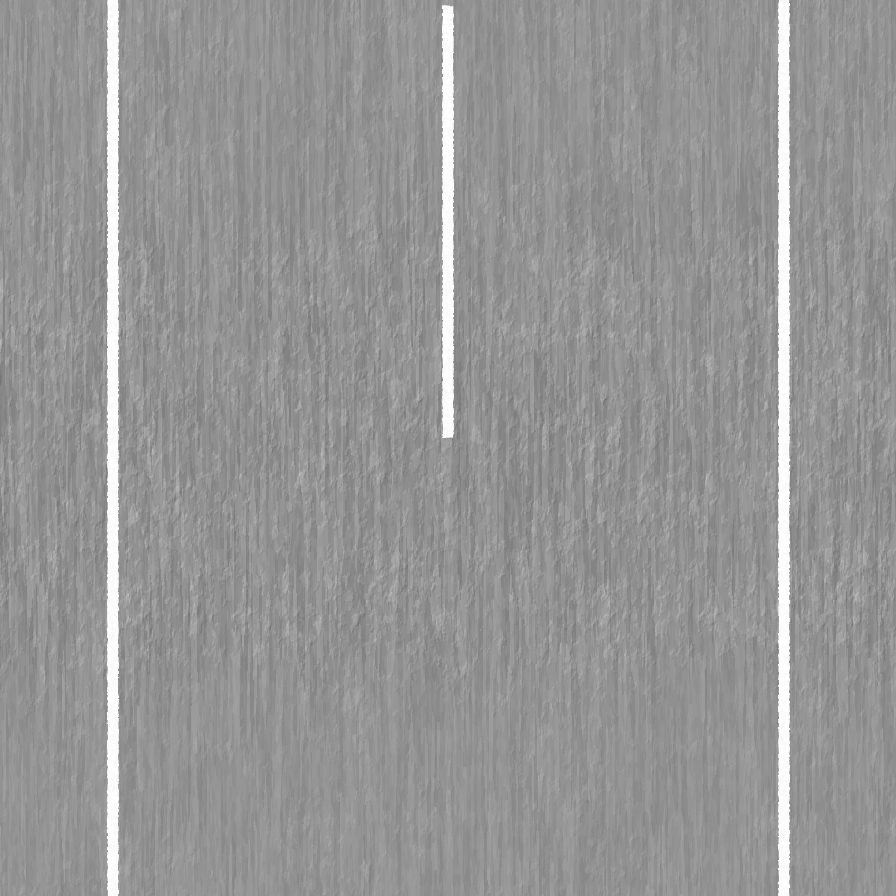
This texture is drawn by a WebGL 1 fragment shader. Its source:

```glsl
precision highp float;
uniform vec2 u_resolution;

#define BASE_GREY 0.563
#define PAINT_GREY 0.975
#define STREAK_GAIN 0.085
#define GRAIN_GAIN 0.055
#define FLECK_GAIN 0.052
#define RELIEF_GAIN 0.055
#define LINE_HALF_WIDTH 0.0062
#define SIDE_LINES vec2(0.1260, 0.8750)
#define DASH_SPAN vec2(0.5117, 0.9935)
#define EDGE_WEAR 0.0013
#define TILE_WIDTH 0.521
#define TAU 6.28318

vec2 hash2(vec2 p) {
  vec2 k = vec2(dot(p, vec2(127.1, 311.7)), dot(p, vec2(269.5, 183.3)));
  return fract(sin(k) * 43758.55);
}

// Random tone of the nearest cell point, from 0 to 1
float cellTone(vec2 p) {
  vec2 cell = floor(p);
  float nearest = 9.0;
  float tone = 0.0;
  for (int j = -1; j <= 1; j++) {
    for (int i = -1; i <= 1; i++) {
      vec2 id = cell + vec2(float(i), float(j));
      vec2 d = id + hash2(id) - p;
      float dist = dot(d, d);
      if (dist < nearest) {
        nearest = dist;
        tone = hash2(id + 57.0).x;
      }
    }
  }
  return tone;
}

// Soft islands scattered one per cell; density sets how many are present
float flecks(vec2 p, float density) {
  p += 0.16 * sin(p.yx * vec2(5.3, 6.1)) + 0.09 * sin(p.yx * 13.7 + 2.0);
  vec2 cell = floor(p);
  float cover = 0.0;
  for (int j = -1; j <= 1; j++) {
    for (int i = -1; i <= 1; i++) {
      vec2 id = cell + vec2(float(i), float(j));
      vec2 traits = hash2(id + 19.0);
      vec2 d = id + hash2(id) - p;
      d.x -= 0.35 * d.y;
      float radius = mix(0.22, 0.62, traits.y);
      float present = smoothstep(0.0, 0.15, density - traits.x);
      cover = max(cover, present * smoothstep(radius, radius - 0.2, length(d)));
    }
  }
  return cover;
}

float fleckHeight(vec2 uv, float density) {
  vec2 p = vec2(mod(uv.x, TILE_WIDTH), uv.y);
  float coarse = flecks(p * vec2(76.0, 44.0), density);
  float fine = flecks(p * vec2(150.0, 84.0) + 31.0, density + 0.08);
  return 0.6 * coarse + 0.5 * fine;
}

// Worn middle band with clusters that repeat across the width
float wearBand(float y) {
  return smoothstep(0.17, 0.32, y) * (1.0 - 0.75 * smoothstep(0.62, 0.86, y));
}

float fleckDensity(vec2 uv, float band) {
  float q = TAU * uv.x / TILE_WIDTH;
  float clusters = cos(2.0 * q - 3.6 + 0.8 * sin(TAU * uv.y * 2.0));
  clusters += 0.7 * sin(3.0 * q + 31.0 * uv.y) + 0.6 * sin(q - 47.0 * uv.y);
  return 0.16 + 0.26 * band + 0.11 * clusters;
}

float concrete(vec2 uv) {
  float band = wearBand(uv.y);
  float density = fleckDensity(uv, band);

  // Brushed vertical streaks
  float streak = cellTone(uv * vec2(300.0, 11.0)) - 0.5;
  float grain = cellTone(uv * vec2(390.0, 75.0) + 7.0) - 0.5;
  float broad = sin(uv.x * 83.0 + sin(uv.y * 9.0)) * sin(uv.x * 207.0 + 1.3);
  float strength = mix(0.7, 1.0, band);
  float grey = BASE_GREY + strength * (STREAK_GAIN * streak + GRAIN_GAIN * grain);
  grey += 0.006 * broad + 0.012 * (1.0 - band);

  // Pale flecks lit from the upper left
  float height = fleckHeight(uv, density);
  float shifted = fleckHeight(uv + vec2(-0.0014, 0.0016), density);
  float fade = mix(0.6, 1.0, band);
  return grey + fade * (FLECK_GAIN * height + RELIEF_GAIN * (height - shifted));
}

// Painted lines: two at the sides and one dash in the centre
float paint(vec2 uv) {
  float pixel = 1.0 / u_resolution.y;
  float wear = EDGE_WEAR * (cellTone(uv * 330.0) - 0.5);
  vec2 side = abs(uv.x - SIDE_LINES);
  float sideDist = min(side.x, side.y) - LINE_HALF_WIDTH;
  vec2 dashHalf = vec2(LINE_HALF_WIDTH, 0.5 * (DASH_SPAN.y - DASH_SPAN.x));
  vec2 dash = abs(uv - vec2(0.5, 0.5 * (DASH_SPAN.x + DASH_SPAN.y))) - dashHalf;
  float dist = min(sideDist, max(dash.x, dash.y)) + wear;
  return 1.0 - smoothstep(-0.6 * pixel, 0.6 * pixel, dist);
}

void main() {
  vec2 uv = gl_FragCoord.xy / u_resolution;
  float white = PAINT_GREY + 0.025 * cellTone(uv * 260.0 + 3.0);
  float grey = mix(concrete(uv), white, paint(uv));
  gl_FragColor = vec4(vec3(grey), 1.0);
}
```
